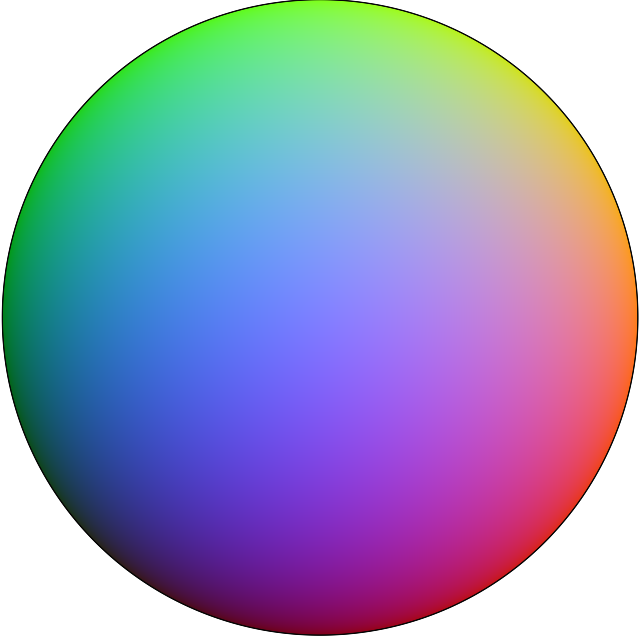
Write a Shadertoy shader that draws this texture map.

```glsl
const vec2 BALL_CENTER = vec2(0.5033, 0.5010); // in canvas heights
const float BALL_RADIUS = 0.5007;
const float RIM_WIDTH = 0.0022;
const vec3 BACKDROP = vec3(1.0);
const vec3 RIM_COLOR = vec3(0.02);

// Unit normal of a sphere facing the viewer, flattened beyond its silhouette
vec3 sphereNormal(vec2 p) {
    p /= max(1.0, length(p));
    return vec3(p, sqrt(max(0.0, 1.0 - dot(p, p))));
}

// Signed x and y are remapped to 0..1, depth is kept as it is
vec3 normalColor(vec3 n) {
    return vec3(n.xy * 0.5 + 0.5, n.z);
}

void mainImage(out vec4 fragColor, in vec2 fragCoord) {
    vec2 fromCenter = fragCoord / iResolution.y - BALL_CENTER;
    float edgeDistance = length(fromCenter) - BALL_RADIUS;
    float halfPixel = 0.5 / iResolution.y;

    // Shaded ball, thin dark rim, plain backdrop
    vec3 color = normalColor(sphereNormal(fromCenter / BALL_RADIUS));
    float rim = smoothstep(-halfPixel, halfPixel, edgeDistance + RIM_WIDTH);
    float outside = smoothstep(-halfPixel, halfPixel, edgeDistance);
    color = mix(color, RIM_COLOR, rim);
    color = mix(color, BACKDROP, outside);

    fragColor = vec4(color, 1.0);
}
```
